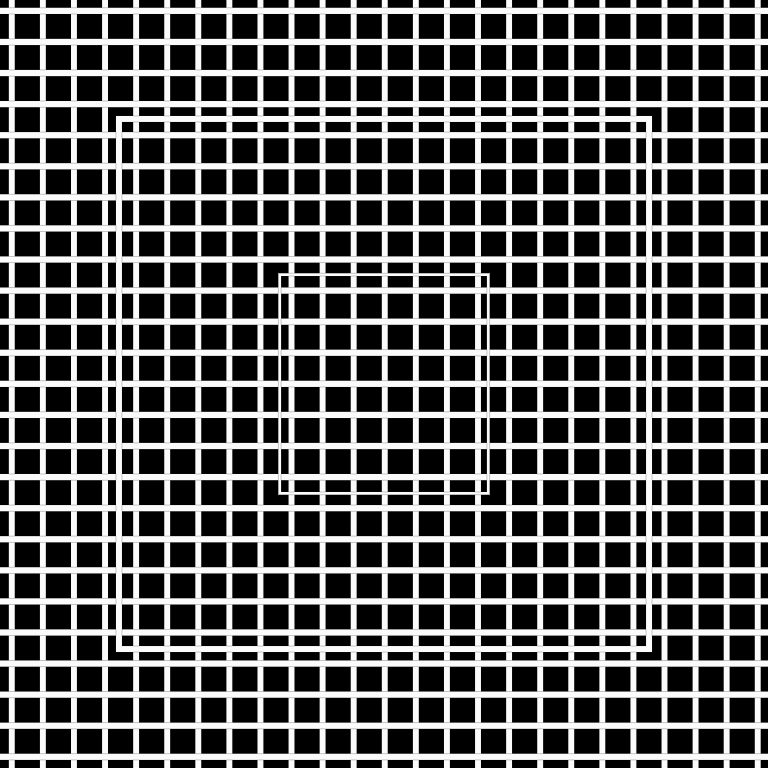
Give the GLSL for this pattern, as a Shadertoy shader.

```glsl
#define PITCH 0.04047
#define GRID_OFFSET vec2(0.0010, 0.0002)
#define BAR_WIDTH vec2(0.0077, 0.0081)
#define OUTER_HALF vec2(0.3451, 0.3451)
#define OUTER_WIDTH 0.0078
#define INNER_HALF vec2(0.1358, 0.1424)
#define INNER_WIDTH 0.0036
#define INK vec3(0.99, 0.985, 0.99)
#define SEAM_WIDTH 0.0011
#define SEAM_DARKNESS 0.26

// Signed distance to the outline of a centred rectangle with square corners
float frameDistance(vec2 p, vec2 halfSize, float width) {
    vec2 q = abs(p) - halfSize;
    return abs(max(q.x, q.y)) - 0.5 * width;
}

// Signed distance to the nearest vertical (x) and horizontal (y) bar
vec2 barDistance(vec2 p) {
    vec2 cell = fract((p - GRID_OFFSET) / PITCH + 0.5) - 0.5;
    return abs(cell) * PITCH - 0.5 * BAR_WIDTH;
}

// Antialiased coverage of the region where the distance is negative
float coverage(float distance, float pixel) {
    return clamp(0.5 - distance / pixel, 0.0, 1.0);
}

// Lay a white strip over the base, leaving a grey seam where it crosses white
vec3 layStrip(vec3 base, float distance, float pixel) {
    float seam = coverage(abs(distance) - 0.5 * SEAM_WIDTH, pixel);
    vec3 color = mix(base, INK, coverage(distance, pixel));
    return color * (1.0 - SEAM_DARKNESS * seam * base);
}

void mainImage(out vec4 fragColor, in vec2 fragCoord) {
    float pixel = 1.0 / iResolution.y;
    vec2 p = (fragCoord - 0.5 * iResolution.xy) * pixel;

    // Woven grid: vertical bars first, horizontal bars on top
    vec2 bars = barDistance(p);
    vec3 color = INK * coverage(bars.x, pixel);
    color = layStrip(color, bars.y, pixel);

    // Two concentric frames
    color = layStrip(color, frameDistance(p, OUTER_HALF, OUTER_WIDTH), pixel);
    color = layStrip(color, frameDistance(p, INNER_HALF, INNER_WIDTH), pixel);

    fragColor = vec4(color, 1.0);
}
```
